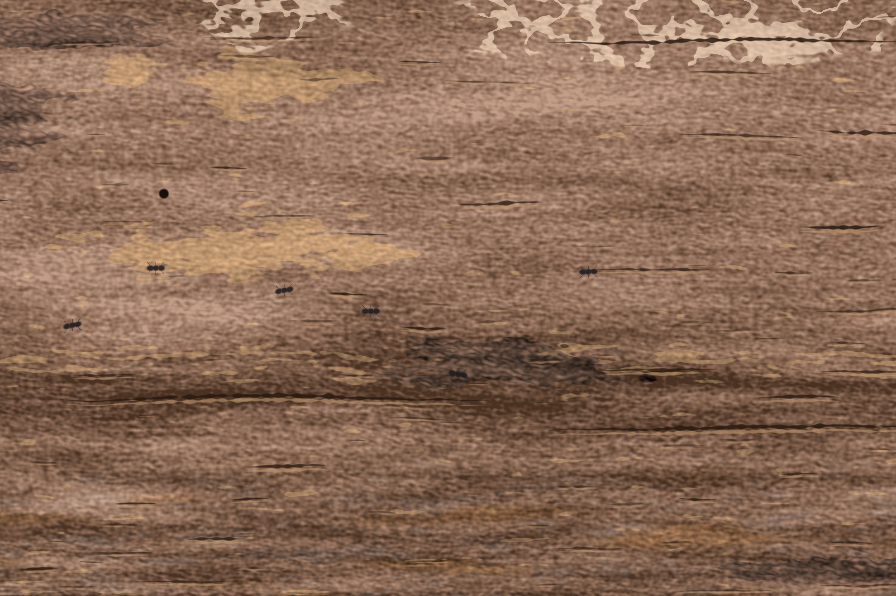
Reproduce this texture procedurally as a Shadertoy shader.

```glsl
// Weathered log: brown wood with fine horizontal grain, short cracks, peeled
// cream patches, pale beetle tracks, bark scabs and ants.
// Stretched gradient noise shades the wood, then details are laid over it.
#define GRAIN 0.46
#define FIBRE 0.42
#define CRACK_DENSITY 0.36
#define ANT_COUNT 6
#define WOOD_DARK vec3(0.29, 0.195, 0.135)
#define WOOD_MID vec3(0.54, 0.408, 0.33)
#define WOOD_LIGHT vec3(0.76, 0.62, 0.53)
#define CREAM vec3(0.75, 0.59, 0.43)
#define TRACK vec3(0.85, 0.74, 0.64)
#define BARK vec3(0.34, 0.26, 0.22)
#define PITCH vec3(0.15, 0.095, 0.06)
#define RUST vec3(0.50, 0.34, 0.20)

vec2 hash2(vec2 c) {
    vec3 q = fract(c.xyx * vec3(0.1031, 0.1030, 0.0973));
    q += dot(q, q.yzx + 33.33);
    return fract((q.xx + q.yz) * q.zy);
}

float slope(vec2 cell, vec2 d) {
    return dot(hash2(cell + 57.0) * 2.0 - 1.0, d);
}

// Gradient noise, roughly -0.7 to 0.7
float noise(vec2 p) {
    vec2 i = floor(p), f = p - i, e = vec2(1, 0);
    vec2 u = f * f * f * (f * (f * 6.0 - 15.0) + 10.0);
    return mix(mix(slope(i, f), slope(i + e, f - e), u.x),
               mix(slope(i + e.yx, f - e.yx), slope(i + 1.0, f - 1.0), u.x), u.y);
}

// Soft ellipse: 1 at the centre, 0 on the rim, negative outside
float blob(vec2 p, float x, float y, float rx, float ry) {
    return 1.0 - length((p - vec2(x, y)) / vec2(rx, ry));
}

// Tapered slit: x is the dark gap, y the lit lip below it
vec2 crack(vec2 d, float halfLen, float thick, float soft) {
    float taper = 1.0 - d.x * d.x / (halfLen * halfLen);
    float width = thick * taper * (0.7 + 1.6 * noise(vec2(d.x * 60.0, halfLen * 900.0)));
    vec2 edge = width - abs(d.y + vec2(0, thick * 1.9));
    return smoothstep(-soft, soft, edge) * step(0.0, taper);
}

// One randomly placed crack in some of the cells of a grid
vec2 scatteredCracks(vec2 p, vec2 size, float density, float soft) {
    vec2 found = vec2(0);
    for (int k = 0; k < 9; k++) {
        vec2 cell = floor(p / size) + vec2(k % 3 - 1, k / 3 - 1);
        vec2 r = hash2(cell + 11.0), s = hash2(cell + 83.0);
        vec2 d = p - (cell + 0.1 + 0.8 * r) * size;
        float keep = step(s.x, density * mix(1.4, 0.5, cell.y * size.y));
        float halfLen = size.x * mix(0.12, 0.42, s.y * s.y);
        float thick = min(mix(0.0015, 0.004, r.y), halfLen * 0.07);
        found = max(found, keep * crack(d, halfLen, thick, soft) * vec2(0.6 + 0.4 * r.y, 1));
    }
    return found;
}

// Three body segments and thin splayed legs
float ant(vec2 d, float soft) {
    float body = 0.0, legs = 0.0;
    for (float s = -1.0; s < 1.5; s++) {
        body = max(body, smoothstep(-0.4, 0.4, blob(d, s * 0.009, 0.0, 0.006, 0.0045)));
        float gap = abs(d.x - s * (0.005 + 0.9 * abs(d.y)));
        legs = max(legs, smoothstep(soft, 0.0, gap) * step(abs(d.y), 0.01));
    }
    return max(body, 0.55 * legs);
}

void mainImage(out vec4 fragColor, in vec2 fragCoord) {
    vec2 p = fragCoord / iResolution.y;
    float soft = max(0.0013, 0.6 / iResolution.y);
    vec2 q = p + vec2(0, 0.014 * noise(p * vec2(3, 5)) + 0.004 * noise(p * vec2(16, 22)));
    vec2 skew = q + vec2(0.4, 0.03) * q.yx;
    float streak = noise(q * vec2(4, 38)), rough = noise(skew * vec2(55, 110) + 7.0);
    float ragged = noise(q * vec2(9, 34) + 3.0) + 0.7 * noise(q * vec2(28, 90));

    // Wood tone: rounded log shading, broad bands, fibres and fine grain
    float tone = 0.5 + mix(-0.21, 0.12, smoothstep(0.0, 0.62, p.y)) - 0.14 * smoothstep(0.85, 1.0, p.y);
    tone -= 0.17 * exp(-pow(abs(p.y - 0.345) / 0.05, 2.0));
    tone += 0.3 * noise(p * vec2(1.5, 4)) + 0.34 * noise(q * vec2(2.5, 14));
    tone += FIBRE * (streak + 0.5 * noise(q * vec2(12, 100))) * mix(1.3, 0.5, p.y);
    tone += GRAIN * (noise(skew * vec2(60, 165)) + 0.8 * noise(q * vec2(125, 155)) + 0.4 * rough);
    vec3 wood = mix(WOOD_DARK, WOOD_MID, clamp(tone * 2.0, 0.0, 1.0));
    wood = mix(wood, WOOD_LIGHT, clamp(tone * 2.0 - 1.0, 0.0, 1.0));

    // Grey weathering and rusty stains near the bottom
    float low = smoothstep(0.27, 0.12, p.y);
    wood = mix(wood, vec3(0.53, 0.45, 0.41) * (0.6 + 0.8 * tone), 0.5 * low * smoothstep(0.0, 0.4, ragged));
    wood = mix(wood, RUST * (0.5 + tone), 0.6 * low * smoothstep(0.1, 0.4, noise(q * vec2(3, 26) + 31.0)));

    // Peeled cream patches, a streaky band and small flecks
    float peel = max(blob(p, 0.45, 0.865, 0.19, 0.06), blob(p, 0.4, 0.58, 0.38, 0.06));
    peel = max(peel, blob(p, 0.22, 0.88, 0.12, 0.07) - 0.25);
    float cream = smoothstep(0.32, 0.39, peel + 0.85 * ragged);
    float band = exp(-pow(abs(p.y - 0.395) / 0.035, 2.0));
    cream = max(cream, smoothstep(0.38, 0.48, band * 0.32 + noise(q * vec2(11, 85)) + 0.3 * rough));
    cream = max(cream, 0.8 * smoothstep(0.48, 0.54, noise(q * vec2(22, 60) + 19.0)));
    wood = mix(wood, CREAM * (0.68 + 0.48 * tone), 0.85 * cream);

    // Winding pale tracks along the top edge
    vec2 w = p + 0.018 * vec2(noise(p * 60.0), noise(p * 60.0 + 40.0));
    float region = max(blob(p, 1.15, 0.965, 0.42, 0.08), blob(p, 0.45, 0.98, 0.13, 0.07));
    float ridge = abs(noise(w * vec2(12, 20) + 5.0)) - 0.07 - 0.12 * rough;
    float track = smoothstep(0.02, -0.01, ridge) * smoothstep(0.0, 0.12, region + 0.4 * ragged);
    wood = mix(wood, TRACK * (0.86 + 0.24 * tone), 0.92 * track);

    // Rough bark scabs
    float scab = max(blob(p, 0.85, 0.39, 0.25, 0.045), blob(p, 0.09, 0.95, 0.23, 0.04));
    scab = max(scab, max(blob(p, 0.0, 0.8, 0.12, 0.1), blob(p, 1.4, 0.04, 0.22, 0.03)));
    vec3 bark = BARK * (0.45 + 1.6 * abs(rough) + 0.9 * streak + 0.9 * tone);
    wood = mix(wood, bark, 0.85 * smoothstep(0.2, 0.34, scab + 0.8 * ragged + 0.4 * rough));

    // Scattered cracks, fine ticks and long splits
    vec2 cracks = scatteredCracks(q, vec2(0.26, 0.057), CRACK_DENSITY, soft);
    cracks = max(cracks, 0.7 * scatteredCracks(q, vec2(0.11, 0.034), 0.1, soft));
    cracks = max(cracks, crack(q - vec2(0.46, 0.328), 0.36, 0.004, soft));
    cracks = max(cracks, crack(q - vec2(1.25, 0.28), 0.33, 0.004, soft));
    cracks.x = max(cracks.x, crack(q - vec2(1.22, 0.932), 0.3, 0.004, soft).x);
    wood = mix(mix(wood, CREAM, 0.6 * cracks.y), PITCH, 0.85 * cracks.x);

    // Bore hole
    float hole = length(p - vec2(0.275, 0.675));
    wood = mix(wood, PITCH * 0.6, smoothstep(0.01, 0.006, hole));

    // Ants
    for (int k = 0; k < ANT_COUNT; k++) {
        vec2 r = hash2(vec2(k, 4));
        vec2 d = p - vec2((float(k) + 0.2 + 0.6 * r.x) * 0.18, mix(0.36, 0.57, r.y));
        d.y -= (r.x - 0.4) * 0.5 * d.x;
        wood = mix(wood, vec3(0.12, 0.11, 0.12), 0.9 * ant(d, soft));
    }
    fragColor = vec4(clamp(wood, 0.0, 1.0), 1);
}
```
